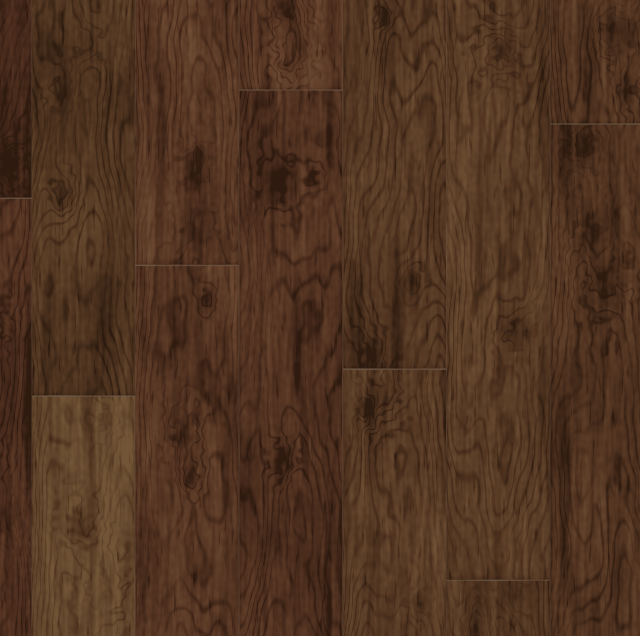
Reproduce this texture procedurally as a Shadertoy shader.

```glsl
const float PLANK_WIDTH = 0.162;
const float FIRST_JOINT = 0.0495;
const float TAU = 6.2831853;

const vec3 DARK_WALNUT = vec3(0.18, 0.105, 0.06);
const vec3 MID_WALNUT = vec3(0.32, 0.203, 0.128);
const vec3 PALE_WALNUT = vec3(0.45, 0.325, 0.215);
const vec3 BEVEL = vec3(0.43, 0.35, 0.28);

// Per column: butt joint height, tone above, tone below, redness
const vec4 COLUMNS[7] = vec4[7](
    vec4(0.684, 0.22, 0.42, 0.9),
    vec4(0.375, 0.50, 0.80, -0.6),
    vec4(0.579, 0.55, 0.54, 0.6),
    vec4(0.853, 0.58, 0.45, 0.7),
    vec4(0.417, 0.55, 0.57, -0.3),
    vec4(0.087, 0.62, 0.56, -0.4),
    vec4(0.800, 0.54, 0.48, 0.1));

vec2 hash2(vec2 p) {
    vec3 q = fract(p.xyx * vec3(0.1031, 0.1030, 0.0973));
    q += dot(q, q.yzx + 33.33);
    return fract((q.xx + q.yz) * q.zy);
}

float cornerGradient(vec2 cell, vec2 offset) {
    return dot(hash2(cell) * 2.0 - 1.0, offset);
}

float gradientNoise(vec2 p) {
    vec2 i = floor(p), f = fract(p);
    vec2 w = f * f * f * (f * (f * 6.0 - 15.0) + 10.0);
    vec2 e = vec2(0.0, 1.0);
    float low = mix(cornerGradient(i, f), cornerGradient(i + e.yx, f - e.yx), w.x);
    float high = mix(cornerGradient(i + e.xy, f - e.xy), cornerGradient(i + e.yy, f - e.yy), w.x);
    return mix(low, high, w.y);
}

// x: bend added to the growth rings, y: darkness of the knots
vec2 knots(vec2 p, vec2 seed, float left, vec2 span) {
    vec2 total = vec2(0.0);
    for (int i = 0; i < 3; i++) {
        vec2 place = hash2(seed + float(i) * 7.3);
        vec2 kind = hash2(seed + float(i) * 11.9 + 5.0);
        vec2 centre = vec2(left + PLANK_WIDTH * mix(0.2, 0.8, place.x), mix(span.x, span.y, place.y));
        float radius = mix(0.007, 0.017, kind.x);
        vec2 d = (p - centre) * vec2(1.0, 0.6) / radius;
        d += 1.1 * vec2(gradientNoise(p * 70.0 + seed), gradientNoise(p * 60.0 - seed));
        float r2 = dot(d, d);
        total.x += 2.6 * exp(-0.22 * r2);
        total.y += kind.y * (exp(-r2) + 0.3 * exp(-0.2 * r2));
    }
    return total;
}

// Dark growth lines: arches along the heart, straight lines at the sides
float growthLines(vec2 p, float across, float bend, vec2 seed) {
    vec2 style = hash2(seed + 2.7);
    float u = across - mix(0.3, 0.7, style.x);
    float rise = mix(4.0, 9.0, style.y) * sign(style.x - 0.45);
    float rings = 15.0 * u * u + rise * p.y + bend;
    rings += 5.0 * gradientNoise(vec2(across * 2.6, p.y * 4.5) + seed);
    rings += 0.7 * gradientNoise(vec2(across * 8.0, p.y * 22.0) + seed);
    float line = pow(0.5 + 0.5 * sin(TAU * rings), 5.0);
    return line * smoothstep(0.7, 0.25, fwidth(rings));
}

float woodTone(vec2 p, float across, vec2 knot, vec2 seed) {
    vec2 q = p + seed;
    float patchy = smoothstep(-0.35, 0.3, gradientNoise(q * vec2(14.0, 5.0)));
    float tone = -0.34 * growthLines(p, across, knot.x, seed) * mix(0.35, 1.0, patchy);
    // Broad stain, long streaks, fibres and pores
    tone += 0.30 * gradientNoise(q * vec2(9.0, 4.0) + 3.0);
    tone -= 0.30 * smoothstep(0.1, 0.5, gradientNoise(q * vec2(38.0, 2.6)));
    tone += 0.25 * gradientNoise(q * vec2(75.0, 5.0));
    tone += 0.30 * gradientNoise(q * vec2(170.0, 16.0));
    tone += 0.16 * gradientNoise(q * vec2(130.0, 85.0));
    tone -= 0.28 * smoothstep(0.2, 0.5, gradientNoise(q * vec2(200.0, 28.0) + 9.0));
    return tone - 0.55 * min(knot.y, 1.0);
}

vec3 walnut(float tone, float redness) {
    float t = clamp(tone, 0.0, 1.0) * 2.0;
    vec3 colour = t < 1.0 ? mix(DARK_WALNUT, MID_WALNUT, t) : mix(MID_WALNUT, PALE_WALNUT, t - 1.0);
    return colour * (1.0 + redness * vec3(0.025, -0.035, 0.02));
}

float seamLine(float distanceToSeam, float halfWidth, float blur) {
    return 1.0 - smoothstep(halfWidth - blur, halfWidth + blur, distanceToSeam);
}

void mainImage(out vec4 fragColor, in vec2 fragCoord) {
    vec2 p = fragCoord / iResolution.x;
    float top = iResolution.y / iResolution.x;

    // Plank layout
    float column = floor((p.x - FIRST_JOINT) / PLANK_WIDTH) + 1.0;
    float left = FIRST_JOINT + (column - 1.0) * PLANK_WIDTH;
    float across = (p.x - left) / PLANK_WIDTH;
    vec4 plank = COLUMNS[int(clamp(column, 0.0, 6.0))];
    float above = step(plank.x, p.y);
    vec2 seed = vec2(column * 17.0 + 4.0, above * 31.0 + 6.0);
    vec2 span = mix(vec2(0.0, plank.x), vec2(plank.x, top), above);

    // Wood
    vec2 knot = knots(p, seed, left, span);
    float tone = mix(plank.z, plank.y, above) + 0.06 + woodTone(p, across, knot, seed);

    // Shaded edges and pale worn bevels
    float side = min(across, 1.0 - across) * PLANK_WIDTH;
    float butt = abs(p.y - plank.x);
    tone -= 0.16 * exp(-side / 0.003) + 0.25 * above * exp(-butt / 0.004);
    vec3 colour = walnut(tone, plank.w);
    float blur = max(0.0008, 0.5 / iResolution.x);
    float wear = 0.7 + 0.6 * gradientNoise(p * 16.0);
    colour = mix(colour, BEVEL, 0.42 * wear * seamLine(side, 0.0009, blur));
    colour = mix(colour, BEVEL, 0.85 * wear * seamLine(butt, 0.0012, blur));
    fragColor = vec4(colour, 1.0);
}
```
